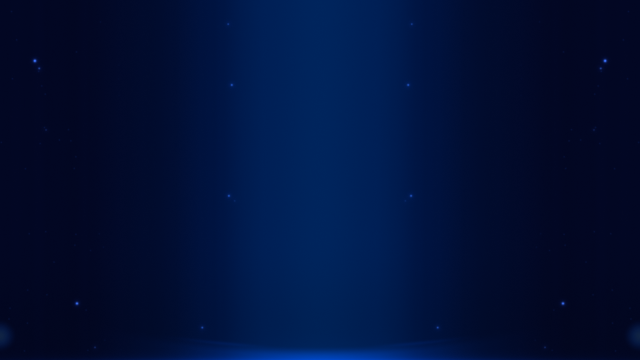
Reproduce this background procedurally as a Shadertoy shader.

```glsl
float hash(vec2 p) {
    vec3 q = fract(vec3(p.xyx) * 0.1031);
    q += dot(q, q.yzx + 33.33);
    return fract((q.x + q.y) * q.z);
}

float noise(float x) {
    float i = floor(x);
    return mix(hash(vec2(i, 7.0)), hash(vec2(i + 1.0, 7.0)), smoothstep(0.0, 1.0, x - i));
}

float bell(float d, float width) {
    return exp(-d * d / (width * width));
}

// Broad column of light fading into navy, with faint vertical streaks
vec3 beam(vec2 p) {
    vec3 color = mix(vec3(0.0, 0.143, 0.362), vec3(0.0, 0.122, 0.333), smoothstep(0.0, 0.18, p.x));
    color = mix(color, vec3(0.0, 0.075, 0.25), smoothstep(0.15, 0.31, p.x));
    color = mix(color, vec3(0.004, 0.048, 0.185), smoothstep(0.28, 0.46, p.x));
    color = mix(color, vec3(0.008, 0.027, 0.137), smoothstep(0.42, 0.68, p.x));
    float streak = noise(p.x * 32.0) + 0.5 * noise(p.x * 75.0) - 0.75;
    color *= 1.0 + 0.05 * streak * smoothstep(0.08, 0.25, p.x);
    return color * mix(0.9, 1.0, smoothstep(0.03, 0.35, p.y));
}

// Lit stage floor with a rim curving up on both sides
vec3 floorGlow(vec2 p) {
    float rim = 0.034 + 0.17 * p.x * p.x;
    float reach = 1.0 - smoothstep(0.2, 0.46, p.x);
    float inside = 1.0 - smoothstep(rim - 0.026, rim + 0.005, p.y);
    vec3 glow = vec3(0.0, 0.085, 0.24) * inside * bell(p.x, 0.3);
    glow += vec3(0.0, 0.03, 0.09) * bell(p.y - rim, 0.005) * reach * smoothstep(0.12, 0.3, p.x);
    glow += vec3(0.0, 0.025, 0.07) * exp(-p.y / 0.035) * bell(p.x, 0.4);
    return glow + vec3(0.0, 0.05, 0.17) * exp(-p.y / 0.008) * bell(p.x, 0.75);
}

// Mirrored sparks: position and brightness
vec3 sparks(vec2 p) {
    vec3 spots[10] = vec3[10](
        vec3(0.792, 0.831, 1.0), vec3(0.780, 0.810, 0.45),
        vec3(0.245, 0.764, 0.5), vec3(0.255, 0.933, 0.3),
        vec3(0.253, 0.456, 0.5), vec3(0.237, 0.442, 0.12),
        vec3(0.675, 0.157, 0.9), vec3(0.327, 0.090, 0.45),
        vec3(0.625, 0.035, 0.25), vec3(0.761, 0.639, 0.2));
    vec3 light = vec3(0.0);
    for (int i = 0; i < 10; i++) {
        float d = length(p - spots[i].xy);
        float power = spots[i].z;
        float core = bell(d, 0.0022 + 0.0018 * power);
        light += power * (vec3(0.24, 0.42, 0.8) * core + vec3(0.01, 0.04, 0.13) * bell(d, 0.009));
    }
    return light;
}

// Barely visible dust in the dark wings
vec3 dust(vec2 p) {
    vec2 cell = floor(p * 24.0);
    vec2 offset = 0.2 + 0.6 * vec2(hash(cell), hash(cell + 19.0));
    float dotShape = bell(length(fract(p * 24.0) - offset), 0.06);
    float present = step(0.82, hash(cell + 41.0));
    return vec3(0.01, 0.035, 0.08) * dotShape * present * smoothstep(0.5, 0.7, p.x);
}

// Dim lens flare cut by each side edge
vec3 sideFlare(vec2 p, float edge) {
    float d = length(p - vec2(edge, 0.067));
    vec3 flare = vec3(0.0, 0.055, 0.14) * (1.0 - smoothstep(0.015, 0.048, d));
    return flare + vec3(0.055, 0.06, 0.0) * bell(d, 0.02);
}

void mainImage(out vec4 fragColor, in vec2 fragCoord) {
    float halfWidth = 0.5 * iResolution.x / iResolution.y;
    vec2 p = fragCoord / iResolution.y;
    p.x = abs(p.x - halfWidth);

    vec3 color = beam(p) + floorGlow(p) + dust(p);
    color += sparks(p) + sideFlare(p, halfWidth);

    // Fine dither against banding
    color += (hash(fragCoord) - 0.5) / 255.0;
    fragColor = vec4(clamp(color, 0.0, 1.0), 1.0);
}
```
